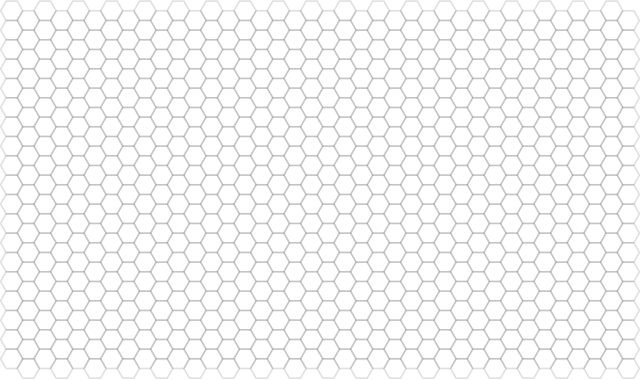
Give the GLSL for this pattern, as a Shadertoy shader.

```glsl
// Honeycomb of flat-topped hexagons, 38 columns by 19 rows, on white.
// Every cell strokes its own translucent outline, so shared edges double up
// to a darker grey while the outer rim of the sheet stays pale.

const float SQRT3 = 1.7320508;
const vec2 GRID = vec2(38.0, 19.0);               // columns, rows
const vec2 PITCH = vec2(0.02604, 0.05088);        // cell spacing, canvas fraction
const vec2 SHEET_CENTER = vec2(0.5, 0.501);
const float LINE_WIDTH = 0.148;                   // in hexagon radii
const float LINE_ALPHA = 0.12;
const vec3 PAPER = vec3(1.0);
const vec3 INK = vec3(0.0);

// Signed distance to a flat-topped hexagon of circumradius 1
float hexagonDistance(vec2 p) {
    const float apothem = 0.5 * SQRT3;
    const vec2 slantNormal = vec2(-apothem, 0.5);
    p = abs(p);
    p -= 2.0 * min(dot(slantNormal, p), 0.0) * slantNormal;
    p -= vec2(clamp(p.x, -0.5, 0.5), apothem);
    return length(p) * sign(p.y);
}

// Antialiased coverage of a line centred on distance zero
float strokeCoverage(float dist, float width, float pixel) {
    return clamp(0.5 + (0.5 * width - abs(dist)) / pixel, 0.0, 1.0);
}

// Odd columns sit half a row lower
float columnShift(float column) {
    return 0.5 * mod(column, 2.0);
}

// Centre of a cell in hexagon radii, relative to the sheet centre, y down
vec2 cellCenter(vec2 cell) {
    vec2 steps = cell - 0.5 * (GRID - 1.0);
    steps.y += columnShift(cell.x) - 0.25;
    return steps * vec2(1.5, SQRT3);
}

bool insideGrid(vec2 cell) {
    return all(greaterThanEqual(cell, vec2(0.0))) && all(lessThan(cell, GRID));
}

// Light left after all nearby translucent outlines are stacked
float outlineTransmission(vec2 p, float pixel) {
    float light = 1.0;
    float nearColumn = floor(p.x / 1.5 + 0.5 * GRID.x);
    for (int i = -1; i <= 1; i++) {
        float column = nearColumn + float(i);
        float nearRow = floor(p.y / SQRT3 + 0.5 * GRID.y + 0.25 - columnShift(column));
        for (int j = -1; j <= 1; j++) {
            vec2 cell = vec2(column, nearRow + float(j));
            if (!insideGrid(cell)) continue;
            float dist = hexagonDistance(p - cellCenter(cell));
            light *= 1.0 - LINE_ALPHA * strokeCoverage(dist, LINE_WIDTH, pixel);
        }
    }
    return light;
}

void mainImage(out vec4 fragColor, in vec2 fragCoord) {
    // Canvas fraction to hexagon radii, with rows counted downwards
    vec2 uv = fragCoord / iResolution.xy;
    vec2 p = (uv - SHEET_CENTER) / PITCH * vec2(1.5, -SQRT3);
    float pixel = SQRT3 / (PITCH.y * iResolution.y);

    fragColor = vec4(mix(INK, PAPER, outlineTransmission(p, pixel)), 1.0);
}
```
